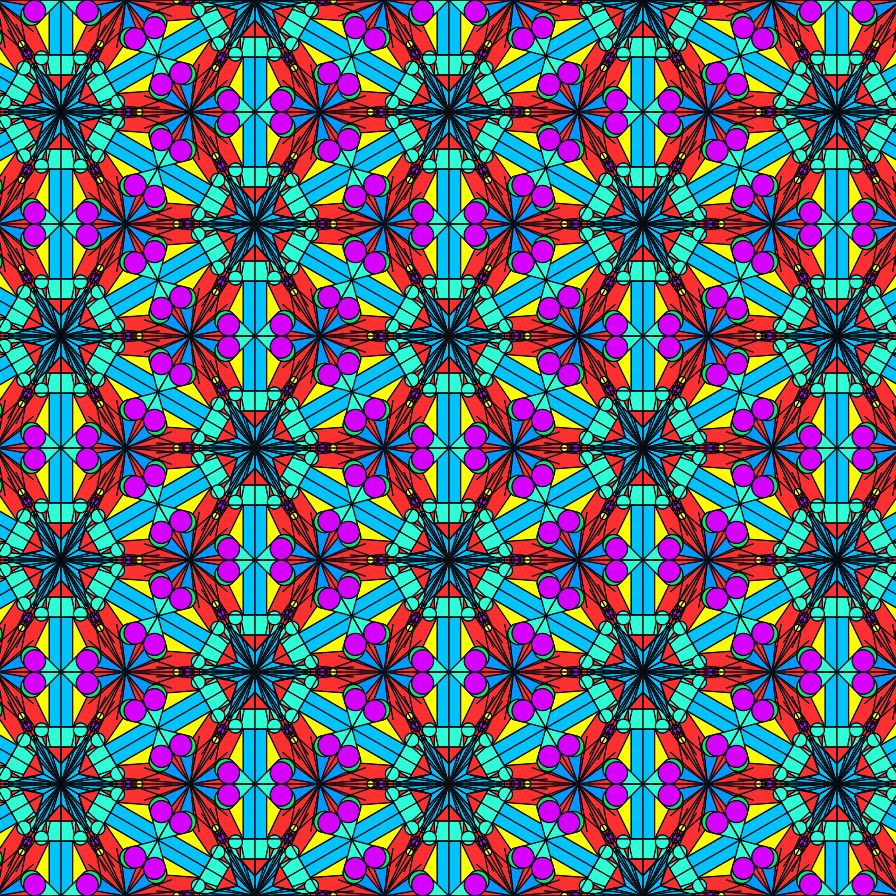
Write a WebGL 2 fragment shader that draws this pattern.

```glsl
#version 300 es
precision highp float;
// Kaleidoscopic mosaic of six-pointed stars on a hexagonal lattice.
// Each point is folded into one mirror triangle (star, midpoint, three-fold
// corner), where flat triangles, discs and ink lines are painted in layers.

uniform vec2 u_resolution;
out vec4 fragColor;

const float ROOT3 = 1.7320508;
const float STAR_SPACING = 0.25;      // fraction of the canvas
const float INK_HALF_WIDTH = 0.0062;  // in half star spacings

const vec3 INK = vec3(0.02, 0.05, 0.07);
const vec3 RED = vec3(1.0, 0.19, 0.19);
const vec3 SKY = vec3(0.0, 0.76, 1.0);
const vec3 AZURE = vec3(0.0, 0.60, 1.0);
const vec3 TEAL = vec3(0.18, 1.0, 0.83);
const vec3 GREEN = vec3(0.08, 0.88, 0.45);
const vec3 YELLOW = vec3(1.0, 1.0, 0.0);
const vec3 MAGENTA = vec3(0.84, 0.0, 1.0);

// Offset from the nearest star centre.
vec2 hexCell(vec2 p) {
  vec2 cell = vec2(2.0 * ROOT3, 2.0);
  vec2 a = mod(p + 0.5 * cell, cell) - 0.5 * cell;
  vec2 b = mod(p, cell) - 0.5 * cell;
  return dot(a, a) < dot(b, b) ? a : b;
}

// Mirror into the 30 degree sector to the right of the vertical axis.
vec2 foldSector(vec2 p) {
  vec2 mirror = vec2(0.5 * ROOT3, -0.5);
  p = abs(p);
  p -= 2.0 * max(dot(p, mirror), 0.0) * mirror;
  return vec2(abs(p.x), p.y);
}

float edge(vec2 p, vec2 a, vec2 b) {
  vec2 d = normalize(b - a);
  return dot(p - a, vec2(d.y, -d.x));
}

float triangle(vec2 p, vec2 a, vec2 b, vec2 c) {
  float turn = -sign(edge(c, a, b));
  return max(max(turn * edge(p, a, b), turn * edge(p, b, c)), turn * edge(p, c, a));
}

float disc(vec2 p, vec2 centre, float radius) {
  return length(p - centre) - radius;
}

float segment(vec2 p, vec2 a, vec2 b) {
  vec2 d = b - a;
  return length(p - a - d * clamp(dot(p - a, d) / dot(d, d), 0.0, 1.0));
}

vec3 stroke(vec3 under, float dist, float aa) {
  float cover = 1.0 - smoothstep(-0.5 * aa, 0.5 * aa, abs(dist) - INK_HALF_WIDTH);
  return mix(under, INK, cover);
}

// Flat fill with an ink outline.
vec3 tile(vec3 under, vec3 tint, float dist, float aa) {
  float cover = 1.0 - smoothstep(-0.5 * aa, 0.5 * aa, dist);
  return stroke(mix(under, tint, cover), dist, aa);
}

vec3 mosaic(vec2 p, float aa) {
  vec2 star = vec2(0.0), mid = vec2(0.0, 1.0), corner = vec2(1.0 / ROOT3, 1.0);
  vec2 notch = vec2(0.0, 0.18), shoulder = vec2(0.13, 0.33);
  vec2 dip = vec2(0.08, 0.26), tip = vec2(0.25, 0.433);
  vec3 c = RED;

  // Long stripes, yellow blades and the bow at the midpoint
  c = tile(c, SKY, max(p.x - 0.105, 0.51 - p.y), aa);
  c = tile(c, YELLOW, triangle(p, vec2(0.105, 0.51), vec2(0.235, 0.78), vec2(0.105, 0.9)), aa);
  c = tile(c, TEAL, triangle(p, mid, vec2(0.21, 0.79), vec2(0.21, 1.0)), aa);

  // Blue wedges at the corner, and paired discs
  c = tile(c, AZURE, triangle(p, corner, vec2(0.31, 0.955), vec2(0.36, 0.84)), aa);
  c = tile(c, GREEN, disc(p, vec2(0.262, 0.868), 0.095), aa);
  c = tile(c, MAGENTA, disc(p, vec2(0.235, 0.9), 0.098), aa);

  // Teal ring with beads around the star
  c = tile(c, TEAL, max(p.x - 0.13, max(0.33 - p.y, p.y - 0.51)), aa);
  c = tile(c, TEAL, triangle(p, dip, tip, vec2(0.12, 0.45)), aa);
  c = tile(c, RED, triangle(p, shoulder, vec2(0.13, 0.51), vec2(0.175, 0.435)), aa);
  c = tile(c, TEAL, disc(p, vec2(0.174, 0.483), 0.062), aa);

  // Star body and its red notch
  c = tile(c, SKY, triangle(p, star, notch, dip), aa);
  c = tile(c, SKY, triangle(p, star, dip, tip), aa);
  c = tile(c, RED, triangle(p, notch, shoulder, vec2(0.0, 0.33)), aa);

  // Small gems between star and corner
  c = tile(c, MAGENTA, triangle(p, vec2(0.265, 0.459), vec2(0.325, 0.563), vec2(0.265, 0.55)), aa);
  c = tile(c, YELLOW, disc(p, vec2(0.35, 0.606), 0.032), aa);

  // Rays and mirror axes
  float ray = min(segment(p, star, shoulder), segment(p, star, vec2(0.4, 0.78)));
  ray = min(ray, segment(p, corner, vec2(0.235, 0.51)));
  ray = min(ray, segment(p, corner, vec2(0.25, 0.72)));
  ray = min(ray, segment(p, vec2(0.3, 0.53), vec2(0.36, 0.84)));
  ray = min(ray, segment(p, vec2(0.0, 0.51), vec2(0.29, 0.51)));
  ray = min(ray, min(p.x, abs(1.0 - p.y)));
  ray = min(ray, abs(edge(p, star, corner)));
  return stroke(c, ray, aa);
}

void main() {
  float side = min(u_resolution.x, u_resolution.y);
  float unit = 0.5 * STAR_SPACING;
  vec2 uv = (gl_FragCoord.xy - 0.5 * u_resolution) / side + 0.5;
  vec2 p = foldSector(hexCell((uv - vec2(0.501, 0.125)) / unit));
  fragColor = vec4(mosaic(p, 1.0 / (side * unit)), 1.0);
}
```
